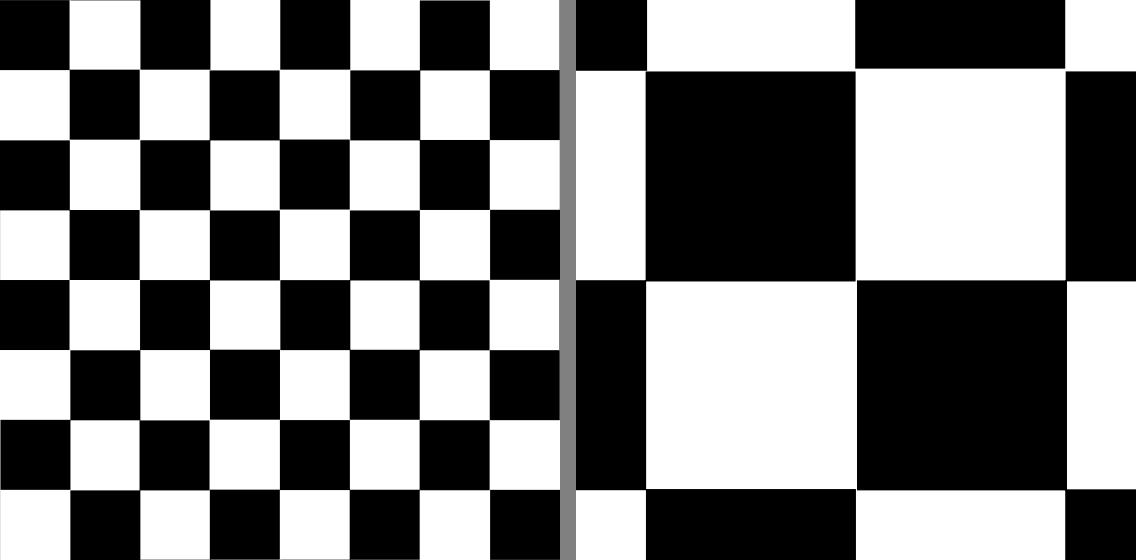
Left: the whole. Right: its middle third, enlarged.
A Shadertoy shader for this pattern:

```glsl
// Black and white checkerboard, eight squares across and eight down.
// Each dark square is a box nudged very slightly off the grid by a hash of its
// wrapped cell, and its edges are smoothed by analytic pixel coverage.

const float CELLS = 8.0;            // squares per side, even so that it tiles
const float HALF_SIDE = 0.5;        // half side of a dark square, in cells
const float NUDGE = 0.007;          // largest offset of a square, in cells
const vec3 LIGHT = vec3(1.0);
const vec3 DARK = vec3(0.0);

// Two pseudo-random values in 0..1 for a cell
vec2 hash2(vec2 cell) {
    vec2 s = vec2(dot(cell, vec2(12.7, 31.1)), dot(cell, vec2(26.9, 18.3)));
    return fract(sin(s + 1.7) * 4375.85);
}

// Share of a pixel covered by a square centred at the origin
float squareCoverage(vec2 p, vec2 pixel) {
    vec2 inside = clamp(0.5 + (HALF_SIDE - abs(p)) / pixel, 0.0, 1.0);
    return inside.x * inside.y;
}

void mainImage(out vec4 fragColor, in vec2 fragCoord) {
    vec2 pixel = CELLS / iResolution.xy;
    vec2 p = fragCoord * pixel;
    vec2 base = floor(p);

    // Add up the dark squares of this cell and its neighbours
    float ink = 0.0;
    for (int y = -1; y <= 1; y++) {
        for (int x = -1; x <= 1; x++) {
            vec2 cell = base + vec2(x, y);
            float isDark = mod(cell.x + cell.y, 2.0);
            vec2 offset = NUDGE * (2.0 * hash2(mod(cell, CELLS)) - 1.0);
            ink += isDark * squareCoverage(p - cell - 0.5 - offset, pixel);
        }
    }

    fragColor = vec4(mix(LIGHT, DARK, min(ink, 1.0)), 1.0);
}
```
